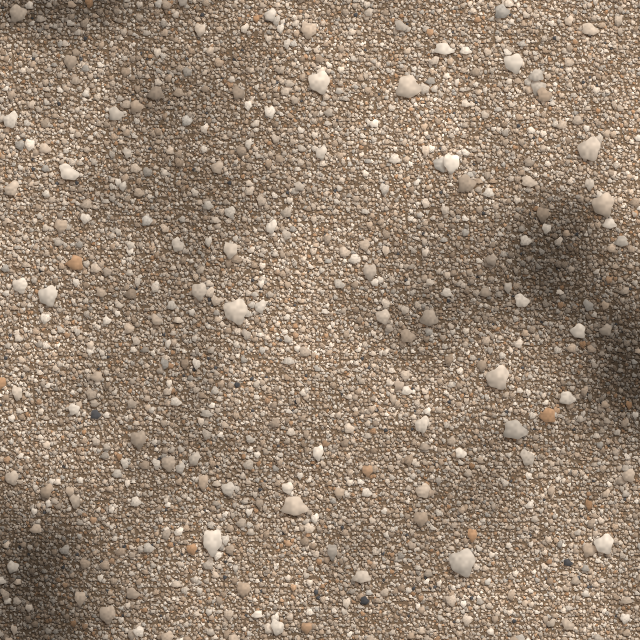
Give the GLSL for this texture, as a WebGL 1 fragment shader.

```glsl
precision highp float;

uniform vec2 u_resolution;

const vec2 SUN = vec2(0.45, 0.89);

float hash(vec2 p) {
  return fract(sin(dot(p, vec2(127.1, 311.7))) * 43758.5453);
}

float noise(vec2 p) {
  vec2 i = floor(p), f = fract(p);
  f = f * f * (3.0 - 2.0 * f);
  return mix(mix(hash(i), hash(i + vec2(1.0, 0.0)), f.x),
             mix(hash(i + vec2(0.0, 1.0)), hash(i + 1.0), f.x), f.y);
}

// Soft elliptical hollow
float hollow(vec2 p, vec2 centre, vec2 size) {
  vec2 d = (p - centre) / size;
  return exp(-dot(d, d));
}

// Mineral colours: tan to cream, with a little rust, grey and slate
vec3 grainColour(vec2 id, float paleness) {
  float kind = hash(id + 5.3);
  float tone = clamp(hash(id + 8.7) + paleness, 0.0, 1.0);
  vec3 tint = mix(vec3(0.66, 0.56, 0.465), vec3(0.86, 0.80, 0.73), tone);
  tint = mix(tint, vec3(0.66, 0.48, 0.33), 0.65 * step(kind, 0.07 - 0.2 * paleness));
  tint = mix(tint, vec3(0.67, 0.64, 0.60), 0.6 * step(0.91, kind));
  tint = mix(tint, vec3(0.27, 0.27, 0.28), 0.85 * step(0.986, kind));
  return tint * (0.86 + 0.24 * hash(id + 2.9));
}

// Distance to a lumpy, rotated stone, as a fraction of its radius
float stone(vec2 d, float radius, float angle, float aspect) {
  float c = cos(angle), s = sin(angle);
  vec2 q = vec2(c * d.x + s * d.y, (c * d.y - s * d.x) / aspect) / radius;
  float a = atan(q.y, q.x + 0.0001);
  return length(q) * (1.0 + 0.11 * sin(3.0 * a + angle * 5.0)
                          + 0.08 * sin(5.0 * a + angle * 9.0));
}

// Lays one size of grain over the ground, each with its own shadow
void scatter(inout vec3 ground, vec2 uv, float cells, float share,
             float paleness, float light) {
  vec2 p = uv * cells + cells * 0.37;
  float pixel = cells / u_resolution.y;
  for (int y = -1; y <= 1; y++) {
    for (int x = -1; x <= 1; x++) {
      vec2 cell = floor(p) + vec2(float(x), float(y));
      vec2 id = cell + cells * 1.7;
      if (hash(id) > share) continue;
      vec2 d = p - cell - 0.1 - 0.8 * vec2(hash(id + 1.3), hash(id + 4.1));
      float radius = mix(0.3, 0.58, hash(id + 6.7));
      float angle = 6.283 * hash(id + 3.7);
      float aspect = mix(0.6, 1.0, hash(id + 9.1));

      float shadowDist = stone(d + SUN * radius * 0.34, radius, angle, aspect);
      float shadow = 1.0 - smoothstep(0.65, 1.25, shadowDist);
      ground *= 1.0 - shadow * vec3(0.37, 0.40, 0.42);

      float dist = stone(d, radius, angle, aspect);
      float soft = 0.8 * pixel / radius;
      float cover = 1.0 - smoothstep(1.0 - soft, 1.0 + soft, dist);
      float shade = 1.0 + 0.24 * dot(d / radius, SUN) - 0.1 * dist * dist;
      shade += 0.16 * (noise(p * 7.0 + id) - 0.5);
      ground = mix(ground, grainColour(id, paleness) * shade * light, cover);
    }
  }
}

void main() {
  vec2 uv = gl_FragCoord.xy / u_resolution.y;

  // Broad relief: sunlit slopes and shaded hollows
  float light = 0.89 + 0.19 * noise(uv * 4.0 + 3.0) + 0.17 * noise(uv * 13.0);
  vec2 bent = uv + 0.07 * (vec2(noise(uv * 9.0), noise(uv * 9.0 + 7.0)) - 0.5);
  float depth = hollow(bent, vec2(0.87, 0.60), vec2(0.13, 0.10))
              + hollow(bent, vec2(0.98, 0.43), vec2(0.08, 0.12))
              + 0.5 * hollow(bent, vec2(0.64, 0.52), vec2(0.12, 0.06))
              + hollow(bent, vec2(0.04, 0.08), vec2(0.14, 0.12))
              + 0.8 * hollow(bent, vec2(0.05, 1.02), vec2(0.20, 0.06))
              + 0.3 * hollow(bent, vec2(0.30, 0.78), vec2(0.14, 0.20));
  light *= 1.0 - 0.46 * min(depth, 1.0);
  float raisedLight = mix(light, 1.0, 0.4);

  // Sand, then grit, then pebbles
  vec3 colour = vec3(0.46, 0.38, 0.30) * light;
  scatter(colour, uv, 182.0, 1.0, 0.0, light);
  scatter(colour, uv, 146.0, 0.65, 0.0, light);
  scatter(colour, uv, 98.0, 0.24, 0.05, light);
  scatter(colour, uv, 64.0, 0.11, 0.12, raisedLight);
  scatter(colour, uv, 42.0, 0.055, 0.2, raisedLight);
  scatter(colour, uv, 28.0, 0.022, 0.35, raisedLight);

  gl_FragColor = vec4(clamp(colour, 0.0, 1.0), 1.0);
}
```
